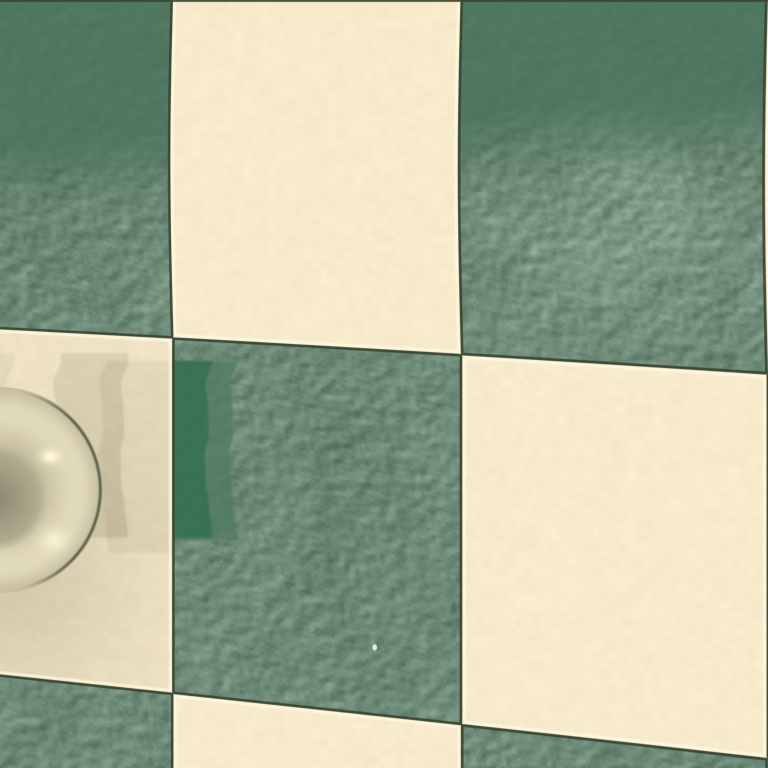
Write a WebGL 1 fragment shader that draws this pattern.

```glsl
precision highp float;
// Close view of a green and cream checkerboard with dark seams, grain, gloss and a pale round piece.
#define CREAM vec3(0.97, 0.92, 0.80)
#define GREEN_LIT vec3(0.42, 0.53, 0.46)
#define GREEN_DEEP vec3(0.31, 0.465, 0.38)
#define GREEN_REFLECT vec3(0.19, 0.43, 0.31)
#define SEAM_DARK vec3(0.22, 0.26, 0.18)
#define SEAM_BRIGHT vec3(0.99, 0.98, 0.89)
#define PIECE vec3(0.77, 0.74, 0.62)
#define SEAM_WIDTH 0.0034
#define CELL_SIZE vec2(0.376, 0.46)
#define GRAIN 0.10
#define PIECE_CENTER vec2(0.0, 0.362)
#define PIECE_RADIUS 0.134

uniform vec2 u_resolution;

float hash(vec2 p) {
  vec3 q = fract(vec3(p.xyx) * 0.1031);
  q += dot(q, q.yzx + 33.33);
  return fract((q.x + q.y) * q.z);
}

float noise(vec2 p) {
  vec2 i = floor(p), f = fract(p);
  f = f * f * (3.0 - 2.0 * f);
  return mix(mix(hash(i), hash(i + vec2(1.0, 0.0)), f.x),
             mix(hash(i + vec2(0.0, 1.0)), hash(i + 1.0), f.x), f.y);
}

float fbm(vec2 p) {
  float sum = 0.0, amp = 0.5;
  for (int i = 0; i < 4; i++) {
    sum += amp * noise(p);
    p = p * 2.03 + 17.1;
    amp *= 0.5;
  }
  return sum;
}

// Perspective-skewed board coordinates; integers lie on the seams.
vec2 boardCoord(vec2 p) {
  float lower = 0.121 - 0.105 * p.x - 0.004 * p.x * p.x;
  float upper = 0.572 - 0.052 * p.x - 0.007 * p.x * p.x;
  float v = (p.y - lower) / (upper - lower);
  float bow = 0.004 * sin(3.14159 * clamp(v - 1.0, 0.0, 1.0));
  float t = (p.x - 0.225 + bow) / CELL_SIZE.x;
  return vec2(t - 0.027 * t * (t - 1.0), v);
}

// Soft-edged box mask.
float box(vec2 p, vec2 lo, vec2 hi, float soft) {
  vec2 m = smoothstep(lo - soft, lo + soft, p) * (1.0 - smoothstep(hi - soft, hi + soft, p));
  return m.x * m.y;
}

vec3 greenSquare(vec2 p, vec2 wavy) {
  float topSheen = smoothstep(0.73, 0.85, p.y + 0.04 * fbm(p * 9.0) - 0.06 * p.x);
  vec2 q = p * vec2(75.0, 95.0);
  float wrinkle = fbm(q) - fbm(q + vec2(0.5, -0.6));
  float mottle = fbm(p * 14.0) - 0.47;
  vec3 col = mix(GREEN_LIT, GREEN_DEEP, topSheen);
  col += (wrinkle * 2.0 * GRAIN + mottle * 0.10) * (1.0 - 0.85 * topSheen);
  vec2 g = (p - vec2(0.83, 0.68)) / vec2(0.20, 0.13);
  col += vec3(0.07, 0.06, 0.065) * exp(-dot(g, g)) * (1.0 - topSheen);
  // Mirrored silhouette beside the seam
  col = mix(col, mix(GREEN_LIT, GREEN_REFLECT, 0.45), 0.8 * box(wavy, vec2(0.2, 0.297), vec2(0.305, 0.53), 0.003));
  return mix(col, GREEN_REFLECT, 0.75 * box(wavy, vec2(0.2, 0.300), vec2(0.273, 0.53), 0.003));
}

vec3 creamSquare(vec2 p, vec2 wavy, vec2 cell) {
  vec3 col = CREAM + (fbm(p * 90.0) - 0.47) * 0.4 * GRAIN;
  // Shadows cast around the piece
  float shaded = (1.0 - step(0.0, cell.x)) * (1.0 - abs(cell.y));
  vec2 s = (p - vec2(0.0, 0.25)) / vec2(0.17, 0.16);
  float shade = 0.03 + 0.11 * exp(-dot(s, s));
  shade += 0.08 * box(wavy, vec2(0.075, 0.30), vec2(0.163, 0.54), 0.003);
  shade += 0.05 * box(wavy, vec2(0.135, 0.28), vec2(0.24, 0.53), 0.004);
  shade += 0.04 * box(wavy, vec2(-0.1, 0.45), vec2(0.014, 0.54), 0.004);
  return col * (1.0 - shaded * shade * vec3(1.0, 1.02, 1.15));
}

// Turned round piece: rim, bright ring, shaded dome and glints.
vec3 roundPiece(vec3 under, vec2 p, float px) {
  vec2 d = p - PIECE_CENTER;
  float r = length(d) / PIECE_RADIUS;
  vec3 col = PIECE + 0.11 * smoothstep(0.35, 0.72, r) - 0.10 * smoothstep(0.78, 1.0, r);
  float dome = length(d + vec2(0.008, 0.01)) / 0.066;
  col = mix(col, PIECE * mix(0.70, 0.93, clamp(dome, 0.0, 1.0)), 1.0 - smoothstep(0.85, 1.1, dome));
  vec2 glint = (d - vec2(0.064, 0.043)) / vec2(0.013, 0.009);
  vec2 lowGlint = (d - vec2(0.07, -0.065)) / vec2(0.018, 0.014);
  col += 0.16 * exp(-dot(glint, glint)) + 0.09 * exp(-dot(lowGlint, lowGlint));
  float groove = smoothstep(0.02, 0.10, d.x) * exp(-pow((r - 0.975) / 0.016, 2.0));
  col = mix(col, SEAM_DARK, 0.75 * groove);
  return mix(under, col, 1.0 - smoothstep(-px, px, (r - 1.0) * PIECE_RADIUS));
}

void main() {
  vec2 p = gl_FragCoord.xy / u_resolution;
  float px = 0.8 / min(u_resolution.x, u_resolution.y);
  vec2 board = boardCoord(p);
  vec2 cell = floor(board);
  vec2 wavy = p + vec2(0.014 * (noise(vec2(p.y * 32.0, 3.0)) - 0.5), 0.0);

  // Signed distance to the nearest seam, positive on cream
  vec2 gap = abs(board - floor(board + 0.5)) * CELL_SIZE;
  float side = mod(cell.x + cell.y, 2.0) * 2.0 - 1.0;
  float d = min(gap.x, gap.y) * side;
  vec3 col = mix(greenSquare(p, wavy), creamSquare(p, wavy, cell), smoothstep(-px, px, d));

  // Bright lip on cream, dark groove on green
  float lip = 1.0 - smoothstep(0.0, 0.0025 + px, abs(d - 0.0035));
  col = mix(col, SEAM_BRIGHT, 0.8 * lip);
  float groove = 1.0 - smoothstep(-px, px, abs(d + 0.0008) - 0.5 * SEAM_WIDTH);
  groove = max(groove, smoothstep(-px, px, p.y - 0.9975));
  col = mix(col, SEAM_DARK, 0.9 * groove);

  // Fleck of wear and the piece on top
  float fleck = length((p - vec2(0.488, 0.157)) * vec2(1.2, 0.9)) - 0.0035;
  col = mix(col, SEAM_BRIGHT, 0.9 * (1.0 - smoothstep(-px, px, fleck)));
  gl_FragColor = vec4(roundPiece(col, p, px), 1.0);
}
```
